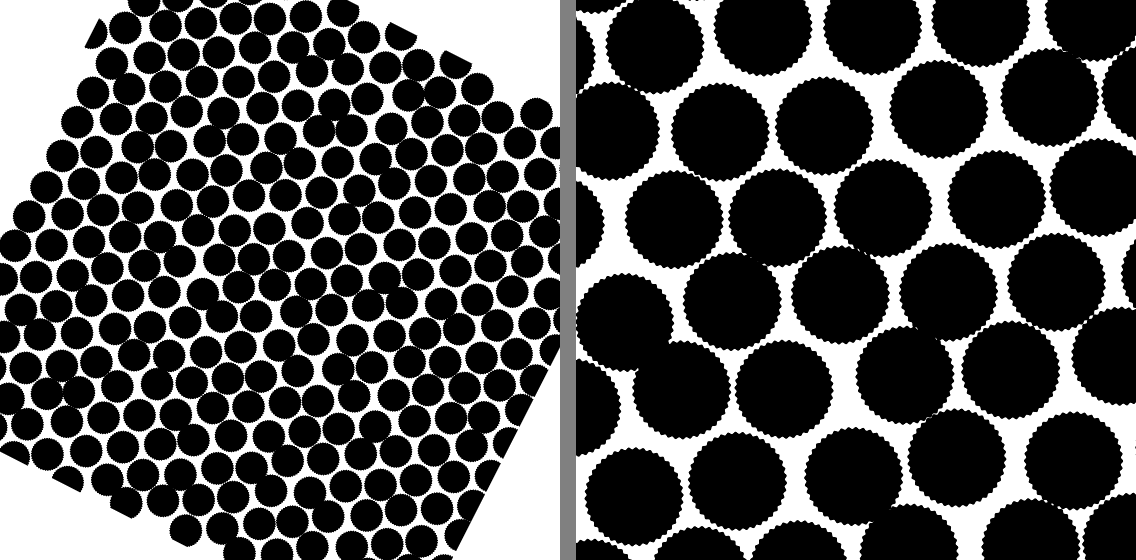
Left, the full canvas; right, a detail of the centre.
Write a WebGL 1 fragment shader that draws this pattern.

```glsl
precision highp float;

uniform vec2 u_resolution;

const float TILT = 0.4712;                      // sheet rotation in radians
const float SHEET_HALF = 0.5;                   // half side of the square sheet
const float CENTRE_LIMIT = 0.498;               // dots centred beyond this are left out
const vec2 LATTICE_ORIGIN = vec2(-0.5022, -0.198);
const float COLUMN_STEP = 0.05527;
const float COLUMN_RISE = 0.0344;               // upward shift from column to column
const float ROW_STEP = 0.0623;
const vec2 STRAY_CELL = vec2(0.0, 7.0);         // lone dot kept on the left border
const float DOT_RADIUS = 0.0289;
const float JITTER = 0.0044;
const float TEETH = 42.0;
const float TOOTH_DEPTH = 0.0006;
const vec3 INK = vec3(0.0);
const vec3 PAPER = vec3(1.0);

vec2 hash2(vec2 cell) {
  vec3 h = fract(vec3(cell.xyx) * vec3(0.1031, 0.1030, 0.0973) + 0.37);
  h += dot(h, h.yzx + 33.33);
  return fract((h.xx + h.yz) * h.zy);
}

vec2 latticePoint(vec2 cell) {
  return LATTICE_ORIGIN
       + vec2(COLUMN_STEP * cell.x, COLUMN_RISE * cell.x + ROW_STEP * cell.y);
}

bool isDotKept(vec2 cell, vec2 centre) {
  bool inside = max(abs(centre.x), abs(centre.y)) < CENTRE_LIMIT;
  vec2 offset = abs(cell - STRAY_CELL);
  return inside || max(offset.x, offset.y) < 0.5;
}

// Signed distance to a disc with a finely toothed rim
float toothedDisc(vec2 p, float phase) {
  float angle = atan(p.y, p.x);
  return length(p) - DOT_RADIUS - TOOTH_DEPTH * cos(TEETH * angle + phase);
}

// Nearest dot of the jittered, sheared lattice
float dotField(vec2 p) {
  float nearest = 1.0;
  float column = floor((p.x - LATTICE_ORIGIN.x) / COLUMN_STEP + 0.5);
  for (int i = -1; i <= 1; i++) {
    float x = column + float(i);
    float row = floor((p.y - latticePoint(vec2(x, 0.0)).y) / ROW_STEP + 0.5);
    for (int j = -1; j <= 1; j++) {
      vec2 cell = vec2(x, row + float(j));
      vec2 centre = latticePoint(cell);
      if (isDotKept(cell, centre)) {
        vec2 rnd = hash2(cell);
        vec2 local = p - centre - JITTER * (2.0 * rnd - 1.0);
        nearest = min(nearest, toothedDisc(local, 6.2832 * rnd.x));
      }
    }
  }
  return nearest;
}

void main() {
  float side = min(u_resolution.x, u_resolution.y);
  vec2 p = (gl_FragCoord.xy - 0.5 * u_resolution) / side;

  // Rotate into the sheet's own axes
  float c = cos(TILT);
  float s = sin(TILT);
  vec2 q = vec2(c * p.x - s * p.y, s * p.x + c * p.y);

  // Clip the dots to the sheet
  float sheet = max(abs(q.x), abs(q.y)) - SHEET_HALF;
  float d = max(dotField(q), sheet);

  float coverage = clamp(0.5 - d * side, 0.0, 1.0);
  gl_FragColor = vec4(mix(PAPER, INK, coverage), 1.0);
}
```
